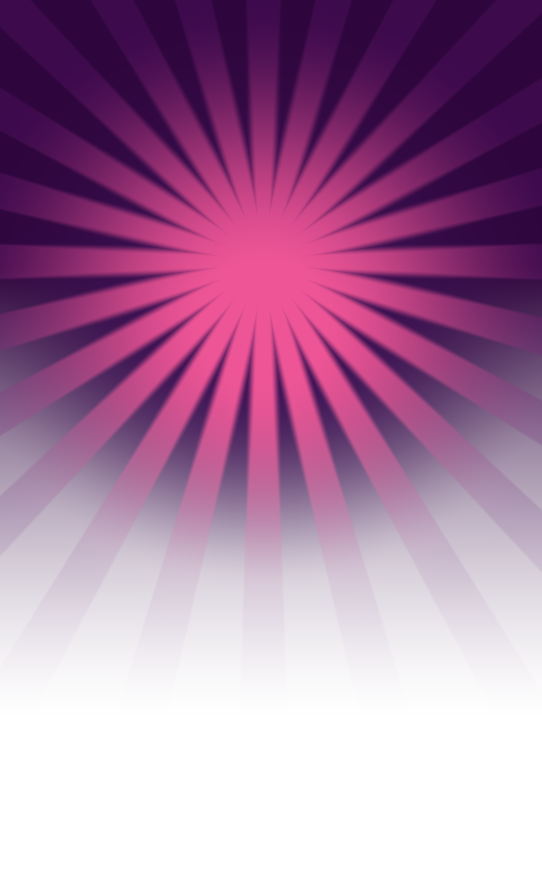
This background is drawn by a Shadertoy shader. Its source:

```glsl
// A soft pink sunburst on deep purple, sinking into white mist below.

const float TAU = 6.2831853;

// Coverage of 24 tapering rays; they merge into a disc near the centre.
float sunRays(vec2 p) {
    float r = length(p);
    float period = TAU / 24.0;
    float angle = mod(atan(p.x, p.y) + 0.5 * period, period) - 0.5 * period;
    float lateral = r * abs(sin(angle));
    float halfWidth = 0.0149 + 0.0352 * r;
    float softness = mix(0.008, 0.002, smoothstep(0.25, 0.5, r)) + 0.5 / iResolution.x;
    return smoothstep(-softness, softness, halfWidth - lateral);
}

// Mist thickens downward and stays thin around the sun.
float mistDensity(float height, float r) {
    float depth = clamp((0.701 - height) / 0.506, 0.0, 1.0);
    float base = 1.0 - pow(1.0 - depth, 1.5);
    return base * smoothstep(0.2, 0.61, r);
}

void mainImage(out vec4 fragColor, in vec2 fragCoord) {
    vec2 uv = fragCoord / iResolution.xy;
    vec2 toCanvas = vec2(1.0, iResolution.y / iResolution.x);
    vec2 p = (uv - vec2(0.486, 0.708)) * toCanvas;
    float r = length(p);
    float rays = sunRays(p);

    // The glow sits a little below the centre of the rays
    float glowDistance = length((uv - vec2(0.486, 0.639)) * toCanvas);
    float glow = 1.0 - smoothstep(0.086, 0.6, glowDistance);

    // Ray colour runs from hot pink to violet over the dark gaps
    vec3 gapColor = mix(vec3(0.18, 0.02, 0.235), vec3(0.24, 0.07, 0.33), glow);
    vec3 rayColor = mix(vec3(0.24, 0.04, 0.30), vec3(0.935, 0.335, 0.59), glow);
    vec3 color = mix(gapColor, rayColor, rays);

    // White mist, slightly thinner along the rays
    float mist = mistDensity(uv.y, r);
    mist -= 0.4 * rays * mist * (1.0 - mist);
    color = mix(color, vec3(1.0), mist);

    fragColor = vec4(color, 1.0);
}
```
